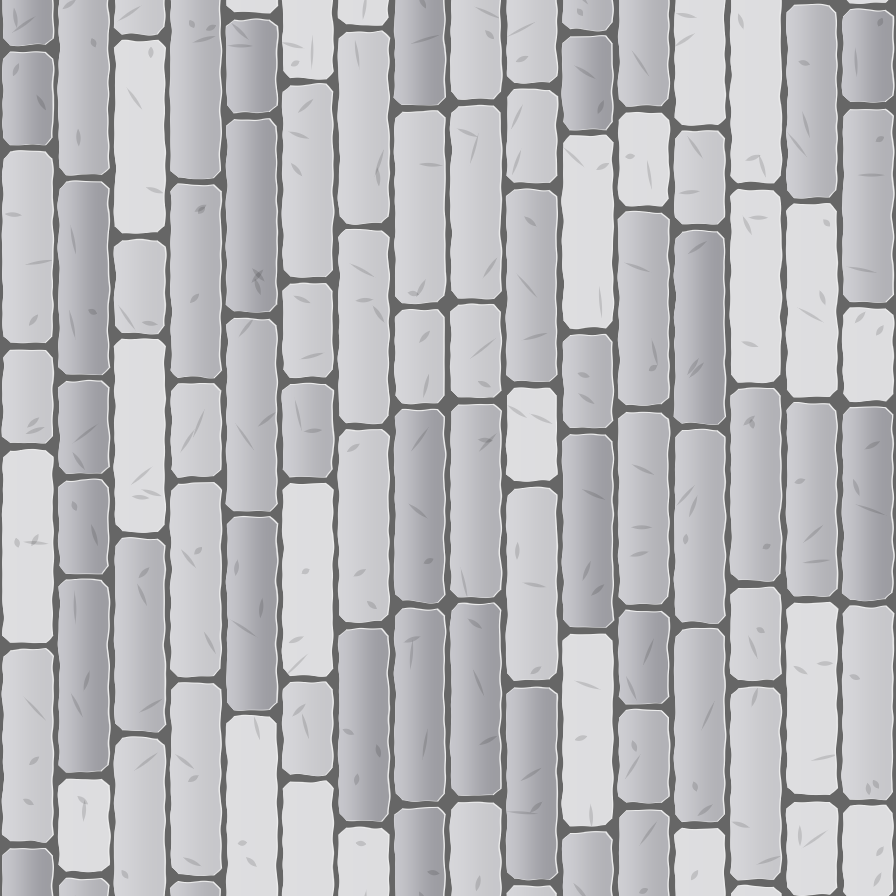
Reproduce this texture procedurally as a Shadertoy shader.

```glsl
// Upright grey paving bricks in sixteen staggered columns with worn edges and scratches.

vec4 hash4(vec2 p) {
    vec4 q = fract(p.xyxy * vec4(.1031, .1030, .0973, .1099));
    q += dot(q, q.wzxy + 33.33);
    return fract((q.xxyz + q.yzzw) * q.zywx);
}

float gradientNoise(vec2 p) {
    vec2 i = floor(p), f = p - i;
    vec2 u = f * f * f * (f * (f * 6. - 15.) + 10.);
    vec4 n;
    for (int k = 0; k < 4; k++) {
        vec2 corner = vec2(k & 1, k >> 1);
        float angle = 6.2832 * hash4(i + corner).x;
        n[k] = dot(vec2(cos(angle), sin(angle)), f - corner);
    }
    return mix(mix(n.x, n.y, u.x), mix(n.z, n.w, u.x), u.y);
}

// Signed distance to a box with cut corners and wavering sides
float brickShape(vec2 p, vec2 halfSize, vec2 seed) {
    vec2 a = abs(p) - halfSize + .06;
    float box = length(max(a, 0.)) + min(max(a.x, a.y), 0.) - .06;
    float cut = (a.x + a.y + .01) * .707;
    return max(box, cut) + .05 * gradientNoise(p * 2.7 + seed);
}

// Coverage of a slanted lens-shaped mark
float scratch(vec2 p, float angle, float len, float width, float px) {
    float c = cos(angle), s = sin(angle);
    p = vec2(c * p.x + s * p.y, c * p.y - s * p.x);
    float d = abs(p.y) - width * (1. - p.x * p.x / (len * len));
    return clamp(.5 - d / px, 0., 1.);
}

void mainImage(out vec4 fragColor, in vec2 fragCoord) {
    vec2 uv = fragCoord / iResolution.xy;
    float px = 16. / iResolution.y;   // one pixel, in column widths

    // Each column is nine units tall: four long and one short, or three of each
    float column = floor(uv.x * 16.);
    vec4 columnHash = hash4(vec2(column * 3. + 5., 41.));
    bool mixedSizes = columnHash.x < .4;
    float y = mod(uv.y * 9. + columnHash.y * 9., 9.);
    float start = 0., len = 1.;
    int slot = 0;
    for (; slot < 6; slot++) {
        bool isShort = slot == 0 || (mixedSizes && (slot == 2 || slot == 3));
        len = isShort ? 1. : 2.;
        if (y < start + len) break;
        start += len;
    }

    // Brick-local position, measured in column widths
    vec2 id = vec2(column, float(slot));
    vec2 seed = id * 17. + 3.;
    vec2 p = vec2(fract(uv.x * 16.) - .5, (y - start - .5 * len) * 16. / 9.);
    vec2 halfSize = vec2(.45, len * 8. / 9. - .055);

    // Four tones, each shaded from left to right
    float tone = floor(hash4(seed + 7.).z * 4.) / 3.;
    float shade = smoothstep(-.5, .36, p.x);
    float grey = mix(.87 - .09 * tone, .865 - .25 * tone, shade);
    vec3 face = vec3(grey, grey, grey + .01 + .012 * tone);

    // Scratches and chips
    for (float k = 0.; k < 1. + len; k++) {
        vec4 h = hash4(seed + vec2(k * 5. + 1., 90.));
        vec2 center = (h.xy * 2. - 1.) * (halfSize - .17);
        float mark = scratch(p - center, h.z * 3.1416, mix(.08, .28, h.w), mix(.05, .022, h.w), px);
        face *= 1. - .13 * mark;
    }

    // Mortar, pale rim, then the face set slightly to the left
    float rim = brickShape(p, halfSize, seed);
    float inner = brickShape(p + vec2(.012, .006), halfSize, seed) + .014;
    vec3 color = mix(vec3(.4), vec3(.92), clamp(.5 - rim / px, 0., 1.));
    color = mix(color, face, clamp(.5 - inner / px, 0., 1.));
    fragColor = vec4(color, 1.);
}
```
